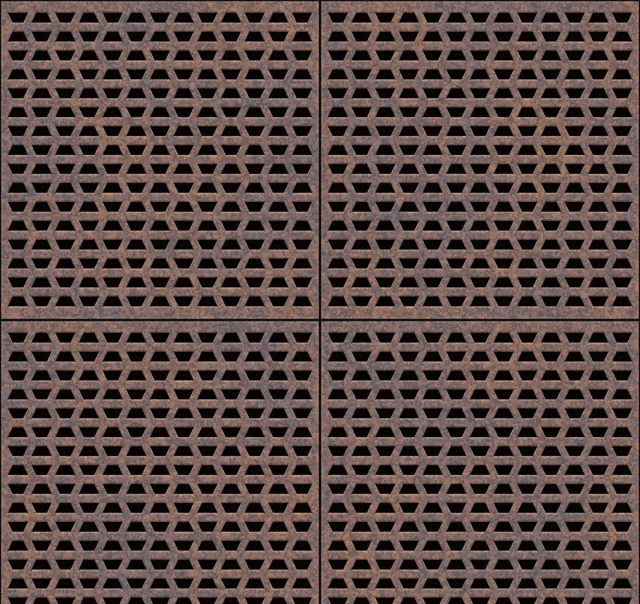
A Shadertoy shader for this texture:

```glsl
// Rusted steel panels, two across, each punched with a 13 x 16 grid of trapezoid holes
// that flip in a checkerboard. The holes are distance functions with lit lower rims;
// layered sines tint broad rust patches and cellular noise adds the fleck and grain.

#define PANELS_ACROSS 2.0
#define HOLES vec2(13.0, 16.0)
#define FIRST_HOLE vec2(0.0560, 0.0550)
#define HOLE_PITCH vec2(0.0740, 0.0591)
#define HOLE_HALF vec2(0.0240, 0.0153)
#define HOLE_SLANT 0.48
#define SEAM_HALF 0.0036
#define RUST_COLOR vec3(0.555, 0.420, 0.365)
#define STEEL_COLOR vec3(0.445, 0.395, 0.410)
#define VOID_COLOR vec3(0.030, 0.012, 0.012)
#define GRAIN 0.20

vec3 hash3(vec2 p) {
    vec3 q = fract(vec3(p.xyx) * vec3(0.1031, 0.1030, 0.0973));
    q += dot(q, q.yxz + 33.33);
    return fract((q.xxy + q.yzz) * q.zyx);
}

// Random value of the nearest cell point, in 0..1
float cellFleck(vec2 p) {
    vec2 id = floor(p);
    float nearest = 9.0, value = 0.0;
    for (int y = -1; y <= 1; y++)
    for (int x = -1; x <= 1; x++) {
        vec2 cell = id + vec2(x, y);
        vec3 h = hash3(cell + 50.0);
        vec2 offset = cell + h.xy - p;
        float d = dot(offset, offset);
        if (d < nearest) { nearest = d; value = h.z; }
    }
    return value;
}

// Broad warped patches, roughly -1..1
float patches(vec2 p) {
    float sum = 0.0, amp = 0.5;
    for (int i = 0; i < 4; i++) {
        p += 0.6 * sin(p.yx * 1.3 + float(i) * 2.1);
        sum += amp * sin(p.x + 1.7) * cos(p.y * 0.8 + float(i));
        p = mat2(1.5, 1.1, -1.1, 1.5) * p;
        amp *= 0.7;
    }
    return sum;
}

// Signed distance to the nearest hole; y runs down the panel
float holeDistance(vec2 u) {
    vec2 id = clamp(floor((u - FIRST_HOLE) / HOLE_PITCH + 0.5), vec2(0.0), HOLES - 1.0);
    vec2 q = u - FIRST_HOLE - id * HOLE_PITCH;
    float flip = 1.0 - 2.0 * mod(id.x + id.y, 2.0);
    float side = abs(q.x) - HOLE_HALF.x + HOLE_SLANT * flip * q.y;
    side /= sqrt(1.0 + HOLE_SLANT * HOLE_SLANT);
    return max(side, abs(q.y) - HOLE_HALF.y);
}

float holeMask(vec2 u, float soft) {
    return 1.0 - smoothstep(-soft, soft, holeDistance(u));
}

void mainImage(out vec4 fragColor, in vec2 fragCoord) {
    // Panel units, measured from the top left
    float pixel = PANELS_ACROSS / iResolution.x;
    vec2 p = vec2(fragCoord.x, iResolution.y - fragCoord.y) * pixel;
    vec2 panel = floor(p);
    vec2 u = p - panel;
    float soft = max(0.75 * pixel, 0.0025);

    // Rust patches and grain
    float broad = patches(p * 7.0 + panel * 3.7);
    float fleck = cellFleck(p * 62.0) - 0.5;
    float fine = cellFleck(p * 145.0 + 17.0) - 0.5;
    float rust = clamp(0.48 + 0.42 * broad + 0.55 * fleck, 0.0, 1.0);
    vec3 color = mix(STEEL_COLOR, RUST_COLOR, rust);
    color *= 1.0 + GRAIN * (1.4 * fine + 0.5 * fleck);

    // Lit lower rims and shaded upper rims
    float hole = holeMask(u, soft);
    float lit = holeMask(u - vec2(0.0, 0.0055), soft) * (1.0 - hole);
    float shade = holeMask(u + vec2(0.0, 0.0040), soft) * (1.0 - hole);
    color += lit * vec3(0.13, 0.13, 0.12);
    color *= 1.0 - 0.25 * shade;
    color = mix(color, VOID_COLOR * (1.0 + fine), hole);

    // Seams between panels, with a faint worn lip
    vec2 border = min(u, 1.0 - u);
    float edge = min(border.x, border.y);
    float lip = smoothstep(0.003, 0.006, edge) * (1.0 - smoothstep(0.006, 0.012, edge));
    color += 0.05 * lip;
    float seam = 1.0 - smoothstep(SEAM_HALF - soft, SEAM_HALF + soft, edge);
    color = mix(color, VOID_COLOR, 0.92 * seam);

    fragColor = vec4(clamp(color, 0.0, 1.0), 1.0);
}
```
